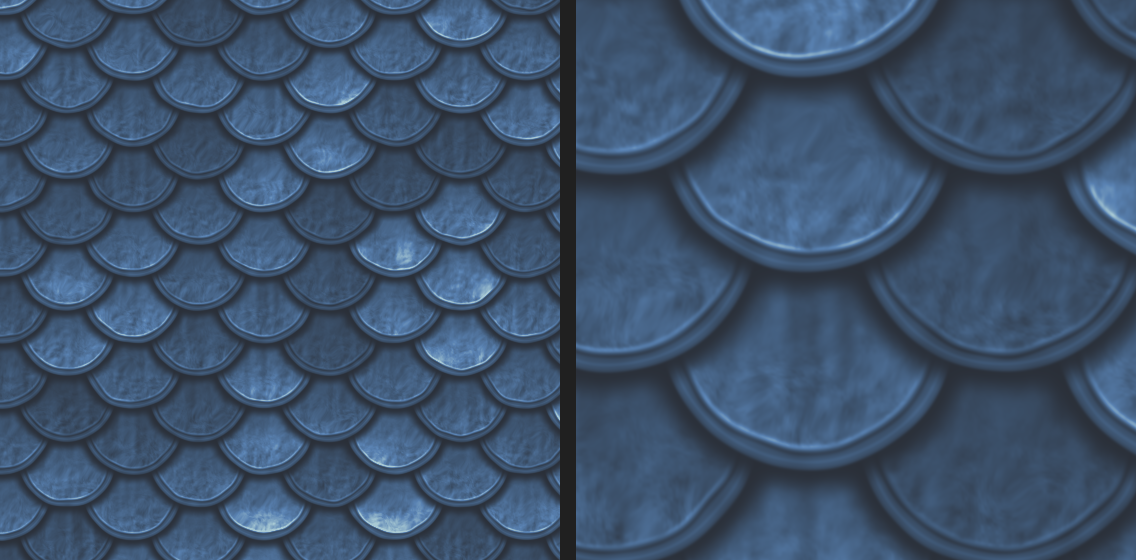
Left, the full canvas; right, a detail of the centre.
Give the GLSL for this pattern, as a three.js fragment shader.

```glsl
#define ACROSS 4.267
#define ROW_STEP 0.25
#define ORIGIN vec2(0.011, 0.15)
#define RADIUS 0.378
#define RIM 0.056
#define SHADOW 0.085
#define SOFT 0.006
#define GAP_COLOR vec3(0.165, 0.185, 0.22)
#define SLATE_COLOR vec3(0.245, 0.34, 0.455)
#define BLUE_COLOR vec3(0.35, 0.51, 0.70)
#define GLEAM_COLOR vec3(0.66, 0.79, 0.83)

varying vec2 vUv;

float hash(vec2 p) {
  return fract(sin(dot(p, vec2(127.1, 311.7))) * 43758.5453);
}

float noise(vec2 p) {
  vec2 i = floor(p), f = fract(p);
  f = f * f * (3.0 - 2.0 * f);
  return mix(mix(hash(i), hash(i + vec2(1, 0)), f.x),
             mix(hash(i + vec2(0, 1)), hash(i + vec2(1, 1)), f.x), f.y);
}

float fbm(vec2 p) {
  return 0.55 * noise(p) + 0.3 * noise(p * 2.1 + 5.3) + 0.15 * noise(p * 4.3 + 9.1);
}

float line(float x, float width) {
  return exp(-x * x / (width * width));
}

// Tone scale: 0 gap, 1 slate, 2 blue, 3 gleam
vec3 ramp(float tone) {
  vec3 c = mix(GAP_COLOR, SLATE_COLOR, clamp(tone, 0.0, 1.0));
  c = mix(c, BLUE_COLOR, clamp(tone - 1.0, 0.0, 1.0));
  return mix(c, GLEAM_COLOR, clamp(tone - 2.0, 0.0, 1.0));
}

// q: position from the scale centre, depth: distance inside its edge
float scaleTone(vec2 q, float depth, vec2 id) {
  float light = hash(id + 3.7);
  float shine = light * light;
  vec2 s = q + 17.0 * vec2(hash(id), hash(id + 8.2));
  float low = 1.0 - smoothstep(-0.32, 0.1, q.y);

  // Hammered face with vertical weathering
  vec2 grainPos = s * vec2(24.0, 19.0) + 1.5 * noise(s * 9.0);
  float relief = fbm(grainPos) - fbm(grainPos + vec2(0.45, -0.5));
  float streak = noise(s * vec2(24.0, 2.5)) - 0.5;
  float patchy = noise(s * 6.0);
  float face = 0.62 + 0.6 * light + low * (0.22 + 0.75 * shine * patchy + 0.15 * light);
  face += relief * (0.25 + 1.0 * low) * (0.6 + 0.5 * light);
  face += streak * (0.15 + 0.4 * hash(id + 5.9));
  face += 0.6 * shine * low * smoothstep(0.5, 0.85, patchy);

  // Raised rim, groove and polished inner edge
  float ridge = depth - RIM - 0.012 * (noise(s * 10.0) - 0.5);
  float rim = 0.72 + 0.35 * light + 0.3 * (noise(s * 16.0) - 0.5);
  rim += 0.25 * line(depth - 0.022, 0.006);
  float tone = mix(rim, face, smoothstep(-0.006, 0.008, ridge));
  tone -= 0.4 * line(ridge + 0.013, 0.007);
  float polish = (0.3 + 0.9 * light) * (0.5 + 0.8 * noise(s * 8.0 + 4.0));
  tone += line(ridge - 0.002, 0.008) * polish * (0.2 + 1.1 * low * low);
  return tone * smoothstep(-0.008, 0.014, depth);
}

void main() {
  vec2 p = vUv * ACROSS - ORIGIN;
  float topRow = floor(p.y / ROW_STEP) + 1.0;
  float tone = 0.0;

  // Lay the rows from back to front, each upper row over the lower
  for (int i = 0; i < 5; i++) {
    float row = topRow - 4.0 + float(i);
    float x = p.x - 0.5 * mod(row, 2.0);
    float column = floor(x + 0.5);
    vec2 id = vec2(column, row);
    vec2 q = vec2(x - column, p.y - row * ROW_STEP - RADIUS);
    float wobble = 0.014 * (noise(q * 7.0 + id * 5.3) - 0.5);
    float edge = length(q) - RADIUS - wobble;
    tone *= mix(0.05, 1.0, smoothstep(0.004, SHADOW, edge));
    float cover = 1.0 - smoothstep(-SOFT, SOFT, edge);
    tone = mix(tone, scaleTone(q, -edge, id), cover);
  }

  gl_FragColor = vec4(ramp(tone), 1.0);
}
```
